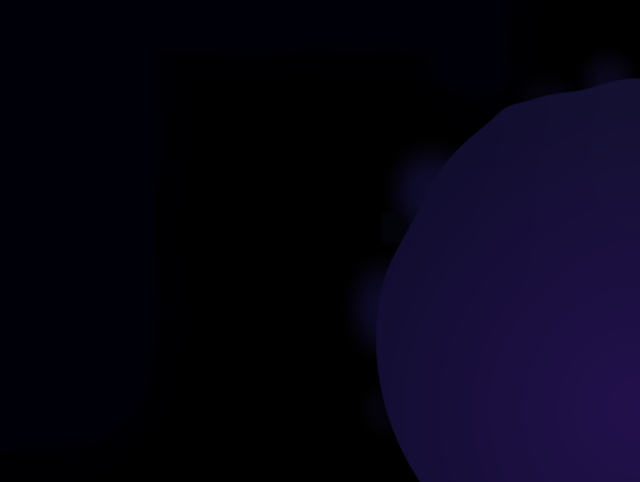
Give the GLSL for this background, as a Shadertoy shader.

```glsl
#define ORB_CENTER vec2(1.318, 0.30)
#define ORB_RADIUS 0.538
#define CORE_CENTER vec2(1.33, 0.15)
#define CORE_REACH 0.64
#define CORE_COLOR vec3(0.135, 0.064, 0.30)
#define RIM_COLOR vec3(0.064, 0.050, 0.180)
#define GLOW_COLOR vec3(0.060, 0.046, 0.175)
#define NAVY_COLOR vec3(0.0, 0.001, 0.034)
#define NAVY_SOFTNESS 0.025
#define WARP_SCALE 7.0
#define WARP_AMOUNT 0.035

vec2 hashGradient(vec2 cell) {
    vec2 h = vec2(dot(cell, vec2(127.1, 311.7)), dot(cell, vec2(269.5, 183.3)));
    return 2.0 * fract(sin(h) * 43758.5) - 1.0;
}

float gradientNoise(vec2 p) {
    vec2 i = floor(p), f = fract(p);
    vec2 u = f * f * f * (f * (f * 6.0 - 15.0) + 10.0);
    vec2 e = vec2(1.0, 0.0);
    float a = dot(hashGradient(i), f);
    float b = dot(hashGradient(i + e.xy), f - e.xy);
    float c = dot(hashGradient(i + e.yx), f - e.yx);
    float d = dot(hashGradient(i + e.xx), f - e.xx);
    return mix(mix(a, b, u.x), mix(c, d, u.x), u.y);
}

float roundBox(vec2 p, vec2 lo, vec2 hi, float radius) {
    vec2 q = abs(p - 0.5 * (lo + hi)) - 0.5 * (hi - lo) + radius;
    return length(max(q, 0.0)) + min(max(q.x, q.y), 0.0) - radius;
}

float bump(float x, float center, float width) {
    float t = (x - center) / width;
    return exp(-t * t);
}

// Soft elliptical spot, 1 in the middle and 0 at its radius
float glow(vec2 p, vec2 center, vec2 radius) {
    return 1.0 - smoothstep(0.2, 1.0, length((p - center) / radius));
}

// Signed distance to the uneven disc; angles in degrees from the left side
float orbDistance(vec2 p) {
    vec2 d = p - ORB_CENTER;
    float angle = degrees(atan(d.y, -d.x));
    float radius = ORB_RADIUS
        - 0.017 * bump(angle, 28.0, 12.0)
        + 0.009 * bump(angle, 60.5, 4.0)
        - 0.013 * bump(angle, 78.0, 7.0);
    return length(d) - radius;
}

vec3 nightSky(vec2 p) {
    vec2 q = p + WARP_AMOUNT * gradientNoise(p * WARP_SCALE);
    float leftField = roundBox(q, vec2(-1.0, 0.06), vec2(0.325, 2.0), 0.22);
    float topBand = roundBox(q, vec2(-1.0, 0.895), vec2(1.06, 2.0), 0.03);
    float topDip = length(q - vec2(0.98, 0.87)) - 0.08;
    float d = min(leftField, min(topBand, topDip));
    float fill = 1.0 - smoothstep(-NAVY_SOFTNESS, NAVY_SOFTNESS, d);
    float haze = exp(-9.0 * max(d, 0.0));
    return NAVY_COLOR * (0.7 * fill + 0.3 * haze);
}

void mainImage(out vec4 fragColor, in vec2 fragCoord) {
    vec2 p = fragCoord / iResolution.y;
    float pixel = 1.0 / iResolution.y;

    // Halos peeking out from behind the disc
    float halo = 0.95 * glow(p, vec2(0.895, 0.600), vec2(0.110, 0.125));
    halo = max(halo, 0.85 * glow(p, vec2(0.800, 0.360), vec2(0.100, 0.130)));
    halo = max(halo, 0.60 * glow(p, vec2(1.262, 0.825), vec2(0.075, 0.090)));
    halo = max(halo, 0.30 * glow(p, vec2(1.135, 0.800), vec2(0.080, 0.055)));
    halo = max(halo, 0.28 * glow(p, vec2(0.795, 0.150), vec2(0.060, 0.070)));

    // Faint square notch under the brightest halo
    float notch = roundBox(p, vec2(0.793, 0.495), vec2(0.90, 0.56), 0.002);
    halo = max(halo, 0.22 * (1.0 - smoothstep(-0.003, 0.003, notch)));

    vec3 color = max(nightSky(p), GLOW_COLOR * halo);

    // Disc, warming toward its violet core
    float warmth = 1.0 - clamp(length(p - CORE_CENTER) / CORE_REACH, 0.0, 1.0);
    vec3 disc = mix(RIM_COLOR, CORE_COLOR, warmth);
    disc += 0.012 * smoothstep(0.9, 1.33, p.x) * smoothstep(0.3, 0.8, p.y);
    float cover = 1.0 - smoothstep(-pixel, pixel, orbDistance(p));
    fragColor = vec4(mix(color, disc, cover), 1.0);
}
```
